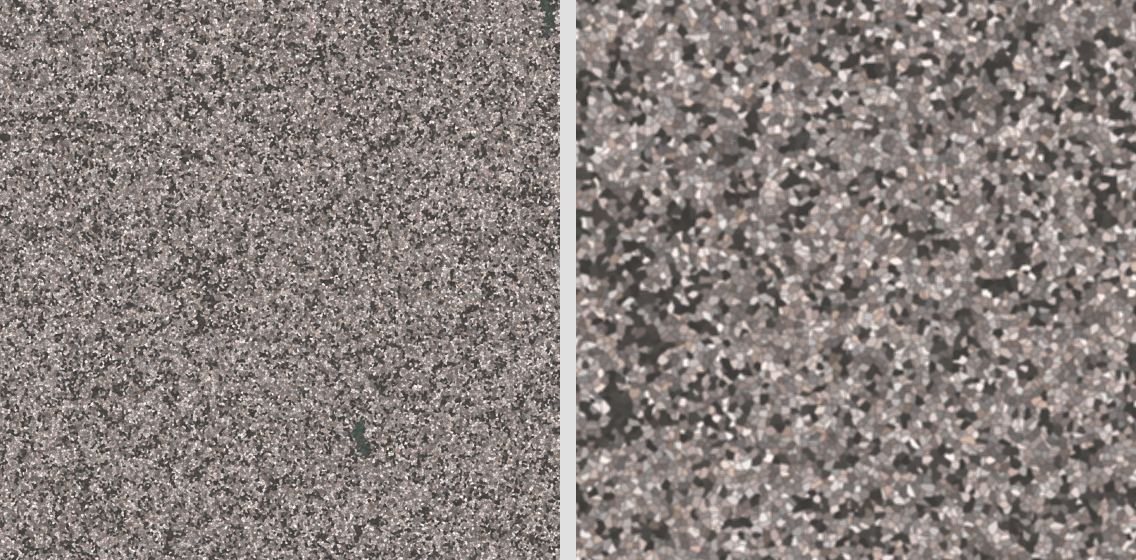
Left, the full canvas; right, a detail of the centre.
Write a Shadertoy shader that draws this texture.

```glsl
// Fine pinkish-grey mineral granules pressed on dark slate, with bare clumps
vec3 hash3(vec2 p) {
    vec3 q = fract(p.xyx * vec3(0.1031, 0.1030, 0.0973));
    q += dot(q, q.yxz + 33.33);
    return fract((q.xxy + q.yzz) * q.zyx);
}

// Smooth cellular noise: random cell values blended by distance
float clumpNoise(vec2 p) {
    vec2 cell = floor(p);
    float sum = 0.0, total = 0.0;
    for (int y = -1; y <= 1; y++)
    for (int x = -1; x <= 1; x++) {
        vec2 id = cell + vec2(x, y);
        vec3 h = hash3(id + 417.0);
        vec2 d = id + h.xy - p;
        float weight = exp(-5.0 * dot(d, d));
        sum += weight * h.z;
        total += weight;
    }
    return sum / total;
}

// Worn vertical streaks where few granules remain
float scars(vec2 p) {
    float wear = 0.0;
    for (int i = 0; i < 2; i++) {
        vec2 center = mix(vec2(0.645, 0.22), vec2(0.98, 0.97), float(i));
        vec2 d = (p - center) / vec2(0.012, 0.043);
        d.x += 0.4 * sin(p.y * 90.0) + 0.2 * sin(p.y * 230.0);
        wear = max(wear, 1.0 - smoothstep(0.5, 1.3, length(d)));
    }
    return wear;
}

vec3 granules(vec2 p) {
    // Nearest and second nearest grain, each with its own size, stretch and angle
    vec2 q = p * 235.0, cell = floor(q), grainId = cell;
    float nearest = 9.0, second = 9.0;
    for (int y = -1; y <= 1; y++)
    for (int x = -1; x <= 1; x++) {
        vec2 id = cell + vec2(x, y);
        vec3 h = hash3(id);
        vec2 d = id + h.xy - q;
        float angle = h.z * 6.283;
        vec2 axis = vec2(cos(angle), sin(angle));
        float dist = length(vec2(dot(d, axis) * 0.78, dot(d, vec2(-axis.y, axis.x)) * 1.25));
        dist -= 0.35 * fract(h.z * 7.0);
        if (dist < nearest) {
            second = nearest;
            nearest = dist;
            grainId = id;
        } else {
            second = min(second, dist);
        }
    }
    vec3 h = hash3(grainId + 731.0);
    vec3 k = hash3(grainId + 1259.0);

    // Bare slate shows in loose clumps and in worn streaks
    vec2 center = (grainId + 0.5) / 235.0;
    float drift = sin(center.x * 17.0 + 2.0 * sin(center.y * 11.0))
                + sin(center.y * 23.0 - 3.0 * sin(center.x * 9.0));
    float wear = scars(center);
    float cover = 0.42 * clumpNoise(center * 90.0) + 0.5 * k.x + 0.008 * drift - 0.5 * wear;
    vec3 slate = mix(vec3(0.280, 0.270, 0.260), vec3(0.30, 0.33, 0.31), wear);
    slate *= 0.85 + 0.3 * h.x;
    if (cover < 0.30) return slate;

    // Grain tone: mostly mid greys, a few rusty, a few near white
    float tone = 0.41 + 0.42 * h.x + 0.17 * pow(h.x, 8.0);
    vec3 tint = vec3(1.045, 0.97, 0.95) + (h.y - 0.5) * vec3(0.08, -0.02, -0.06);
    tint = mix(tint, vec3(1.12, 0.96, 0.86), 0.8 * step(0.95, k.y));
    tint = mix(tint, vec3(1.0, 0.975, 0.965), 0.6 * smoothstep(0.75, 1.0, h.x));
    float body = smoothstep(0.0, 0.3, second - nearest);
    return mix(slate * 1.2, tone * tint, 0.4 + 0.6 * body);
}

void mainImage(out vec4 fragColor, in vec2 fragCoord) {
    // Nine samples over a small patch of canvas soften the grains
    vec2 p = fragCoord / iResolution.y;
    vec3 color = vec3(0.0);
    for (int i = 0; i < 9; i++) {
        vec2 offset = vec2(i % 3, i / 3) - 1.0;
        color += granules(p + offset * 0.0007);
    }
    fragColor = vec4(color / 9.0, 1.0);
}
```
